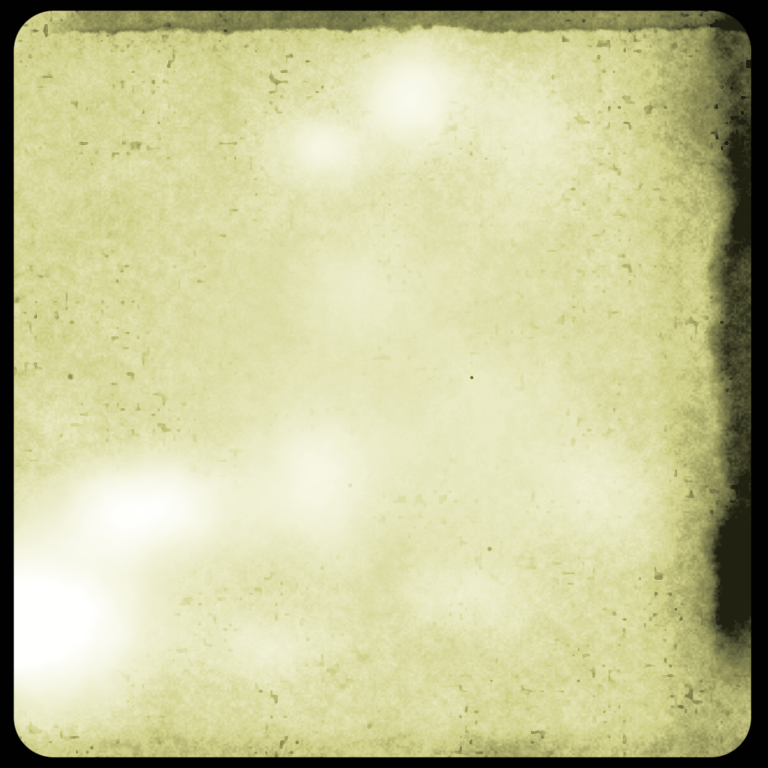
Reproduce this texture procedurally as a WebGL 2 fragment shader.

```glsl
#version 300 es
precision highp float;
// Aged olive paper with cloudy glows, stained edges and a black rounded frame.
uniform vec2 u_resolution;
out vec4 fragColor;

const vec2 PAPER_CENTER = vec2(0.498, 0.500);
const vec2 PAPER_HALF = vec2(0.480, 0.486);
const float CORNER_RADIUS = 0.052;
const vec3 FRAME_COLOR = vec3(0.005, 0.004, 0.003);
const float BASE_TONE = 3.25;
const float CENTER_LIFT = 0.68;
const float GRAIN = 0.42;

// Tone ramp from deep stain to bleached paper.
const int LAST_STOP = 6;
const vec3 RAMP[7] = vec3[7](
  vec3(0.13, 0.13, 0.07), vec3(0.39, 0.40, 0.25), vec3(0.58, 0.58, 0.35),
  vec3(0.81, 0.81, 0.53), vec3(0.90, 0.90, 0.73), vec3(0.96, 0.96, 0.88),
  vec3(1.0, 1.0, 0.995));

// Bleached clouds: center, radii; and their strength in tone steps.
const int CLOUDS = 12;
const vec4 CLOUD[12] = vec4[12](
  vec4(0.05, 0.19, 0.14, 0.10), vec4(0.19, 0.335, 0.13, 0.065),
  vec4(0.54, 0.875, 0.075, 0.075), vec4(0.41, 0.80, 0.065, 0.045),
  vec4(0.41, 0.375, 0.075, 0.09), vec4(0.48, 0.63, 0.07, 0.05),
  vec4(0.345, 0.165, 0.09, 0.05), vec4(0.62, 0.23, 0.07, 0.045),
  vec4(0.69, 0.83, 0.06, 0.09), vec4(0.77, 0.36, 0.11, 0.07),
  vec4(0.625, 0.45, 0.09, 0.08), vec4(0.09, 0.45, 0.05, 0.03));
const float STRENGTH[12] = float[12](
  3.4, 2.3, 1.8, 1.3, 1.15, 0.55, 0.95, 0.7, 0.9, 0.8, 0.4, 0.5);

// Lone spots: center, radius, depth.
const vec4 SPOT[4] = vec4[4](
  vec4(0.615, 0.509, 0.0032, 3.2), vec4(0.0925, 0.510, 0.0060, 1.6),
  vec4(0.637, 0.285, 0.0045, 1.5), vec4(0.456, 0.368, 0.0040, 0.9));

float hash(vec2 p) {
  uvec2 q = uvec2(ivec2(p)) * uvec2(1597u, 3812u);
  uint n = (q.x ^ q.y) * 747796u + 28913u;
  n = (n ^ (n >> 15)) * 277803u;
  n = (n ^ (n >> 13)) * 66169u;
  return float((n ^ (n >> 16)) & 65535u) / 65535.0;
}

float valueNoise(vec2 p) {
  vec2 i = floor(p), f = fract(p);
  f = f * f * (3.0 - 2.0 * f);
  return mix(mix(hash(i), hash(i + vec2(1, 0)), f.x),
             mix(hash(i + vec2(0, 1)), hash(i + vec2(1, 1)), f.x), f.y);
}

// Layered noise centered on zero.
float fbm(vec2 p) {
  float sum = 0.0, amp = 0.5;
  for (int i = 0; i < 5; i++) {
    sum += amp * (valueNoise(p) - 0.5);
    p = mat2(1.6, 1.2, -1.2, 1.6) * p + 17.0;
    amp *= 0.55;
  }
  return sum;
}

float blob(vec2 p, vec2 center, vec2 radii) {
  vec2 d = (p - center) / radii;
  return exp(-dot(d, d));
}

float roundedBox(vec2 p, vec2 halfSize, float radius) {
  vec2 d = abs(p) - halfSize + radius;
  return length(max(d, 0.0)) + min(max(d.x, d.y), 0.0) - radius;
}

vec3 ramp(float tone) {
  tone = clamp(tone, 0.0, float(LAST_STOP));
  int stop = min(int(tone), LAST_STOP - 1);
  return mix(RAMP[stop], RAMP[stop + 1], tone - float(stop));
}

float clouds(vec2 p) {
  float sum = 0.0;
  for (int i = 0; i < CLOUDS; i++)
    sum += STRENGTH[i] * blob(p, CLOUD[i].xy, CLOUD[i].zw);
  return sum;
}

// Darkening along the right, top and bottom edges.
float edgeStain(vec2 p, float rough, float fine) {
  float span = smoothstep(0.08, 0.23, p.y) * (1.0 - 0.45 * smoothstep(0.78, 0.88, p.y));
  float right = smoothstep(0.920, 0.960, p.x + 0.045 * rough) * span * (2.2 + 1.6 * rough);
  right += 1.0 * blob(p, vec2(0.965, 0.72), vec2(0.025, 0.06));
  right += 1.3 * blob(p, vec2(0.945, 0.27), vec2(0.055, 0.16));
  right += 1.2 * blob(p, vec2(0.94, 0.87), vec2(0.075, 0.10));
  right += 0.45 * smoothstep(0.80, 0.91, p.x);
  float tear = 0.962 + 0.022 * rough + 0.006 * fine;
  float reach = smoothstep(0.03, 0.14, p.x);
  float top = smoothstep(-0.003, 0.006, p.y - tear) * (0.8 + 0.9 * blob(p, vec2(0.52, 0.98), vec2(0.25, 0.1)));
  top += 1.1 * exp(-pow((p.y - tear) / 0.0035, 2.0)) + 0.4 * smoothstep(0.90, 0.97, p.y);
  float bottom = (1.0 - smoothstep(0.025, 0.06, p.y + 0.03 * rough)) * 0.5;
  bottom += 0.5 * blob(p, vec2(0.66, 0.025), vec2(0.06, 0.025));
  return right + top * reach + bottom;
}

void main() {
  vec2 uv = gl_FragCoord.xy / u_resolution;
  float pixel = 1.0 / min(u_resolution.x, u_resolution.y);
  float rough = fbm(uv * 14.0 + 40.0);
  float fine = fbm(uv * 95.0 + 11.0);
  vec2 warped = uv + 0.05 * vec2(fbm(uv * 7.0 + 5.0), fbm(uv * 7.0 + 63.0));

  // Broad paper tone and bleaching
  float bleach = clouds(warped);
  float tone = BASE_TONE + CENTER_LIFT * blob(uv, vec2(0.53, 0.50), vec2(0.33, 0.42));
  tone += bleach + 0.55 * rough - edgeStain(uv, rough, fine);

  // Grain and clustered flecks, strongest away from the clouds
  float wear = 0.35 + 0.65 * smoothstep(0.12, 0.45, length(uv - vec2(0.5, 0.48)));
  wear *= 1.0 - smoothstep(0.2, 1.6, bleach);
  tone += wear * (GRAIN * (valueNoise(uv * 330.0) - 0.5) + 0.9 * fine);
  float fleck = smoothstep(0.70, 0.92, valueNoise(uv * 150.0 + 9.0));
  tone -= wear * fleck * smoothstep(-0.05, 0.25, fbm(uv * 20.0 + 80.0)) * 1.2;

  for (int i = 0; i < 4; i++) {
    float d = length(uv - SPOT[i].xy + 0.004 * fine);
    tone -= SPOT[i].w * (1.0 - smoothstep(0.3, 1.0, d / SPOT[i].z));
  }

  // Rounded frame
  float border = roundedBox(uv - PAPER_CENTER, PAPER_HALF, CORNER_RADIUS);
  float paper = 1.0 - smoothstep(-pixel, pixel, border);
  fragColor = vec4(mix(FRAME_COLOR, ramp(tone), paper), 1.0);
}
```
